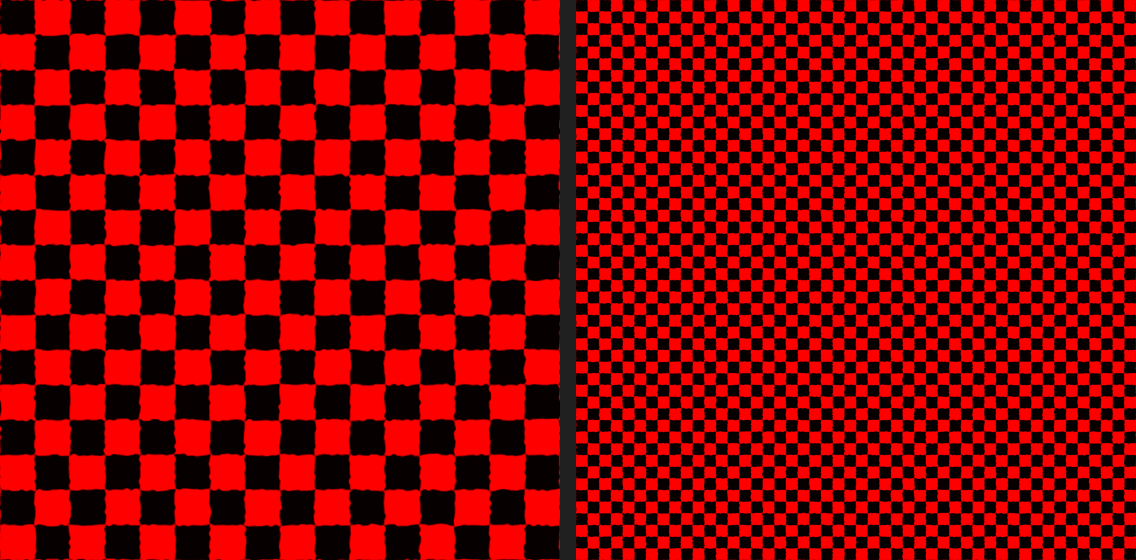
Left, the tile; right, the same tile 3 across and 3 down.
Reproduce this pattern procedurally as a WebGL 1 fragment shader.

```glsl
precision highp float;
// Red and black checkerboard with soft, ragged edges that tiles seamlessly.

uniform vec2 u_resolution;

const float CELLS = 16.0;            // squares across and down (even, so it wraps)
const vec3 RED = vec3(1.0, 0.0, 0.0);
const vec3 BLACK = vec3(0.0);
const float EDGE_SOFTNESS = 0.0024;  // half width of the blurred edge
const float RED_BLEED = 0.2;         // how far red spreads, in edge half widths
const float FINE_FREQ = 128.0;       // small nicks along the edges
const float FINE_AMOUNT = 0.0042;
const float COARSE_FREQ = 48.0;      // slower wander of the edges
const float COARSE_AMOUNT = 0.0022;

float hash(vec2 p) {
  return fract(sin(dot(p, vec2(127.1, 311.7))) * 43758.5453);
}

// Value noise from -0.5 to 0.5 that wraps after `period` lattice cells.
float wrappedNoise(vec2 p, float period, float seed) {
  vec2 cell = floor(p);
  vec2 f = fract(p);
  f = f * f * (3.0 - 2.0 * f);
  vec2 lo = mod(cell, period);
  vec2 hi = mod(cell + 1.0, period);
  float bottom = mix(hash(lo + seed), hash(vec2(hi.x, lo.y) + seed), f.x);
  float top = mix(hash(vec2(lo.x, hi.y) + seed), hash(hi + seed), f.x);
  return mix(bottom, top, f.y) - 0.5;
}

float raggedness(vec2 uv, float seed) {
  return FINE_AMOUNT * wrappedNoise(uv * FINE_FREQ, FINE_FREQ, seed)
       + COARSE_AMOUNT * wrappedNoise(uv * COARSE_FREQ, COARSE_FREQ, seed + 7.3);
}

// Square wave per axis: +1 on even stripes, -1 on odd ones, with a soft ramp.
vec2 softStripes(vec2 uv, float softness) {
  vec2 phase = mod(uv * CELLS - 0.5, 2.0);
  vec2 edgeDistance = (abs(phase - 1.0) - 0.5) / CELLS;
  return clamp(edgeDistance / softness, -1.0, 1.0);
}

void main() {
  vec2 uv = gl_FragCoord.xy / u_resolution;
  float pixel = 1.0 / min(u_resolution.x, u_resolution.y);
  float softness = max(EDGE_SOFTNESS, 0.75 * pixel);

  // Rough up the grid lines.
  vec2 warped = uv + vec2(raggedness(uv, 1.7), raggedness(uv, 23.9));

  // The product of both stripe sets gives the checker.
  vec2 stripes = softStripes(warped, softness);
  float redness = smoothstep(-1.0, 1.0, stripes.x * stripes.y + RED_BLEED);

  gl_FragColor = vec4(mix(BLACK, RED, redness), 1.0);
}
```
